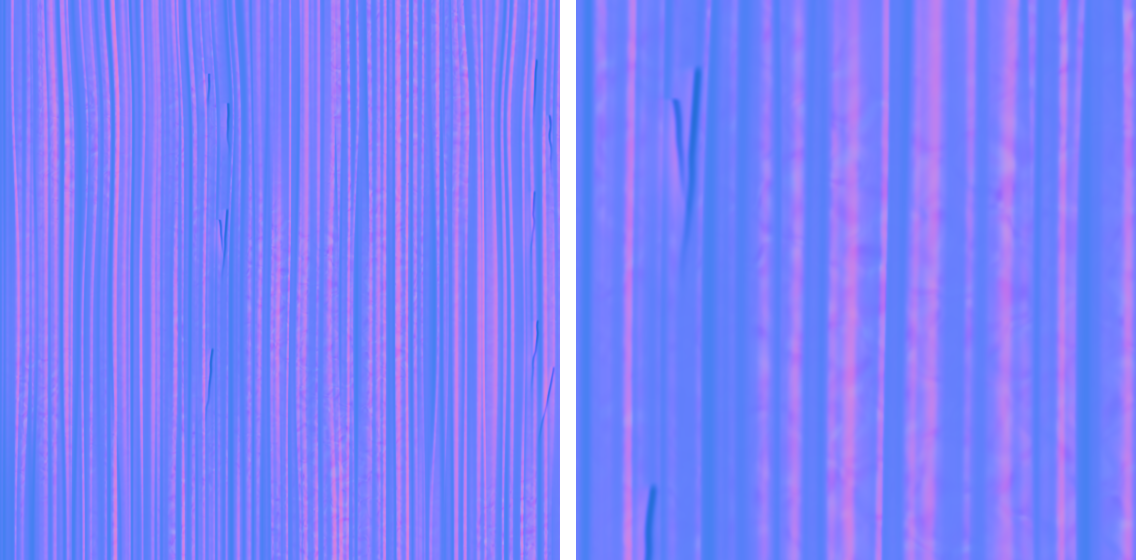
Left, the full canvas; right, a detail of the centre.
Give the GLSL for this texture map, as a WebGL 1 fragment shader.

```glsl
precision highp float;
// Tangent-space normal map of fibrous bark: long vertical strands with narrow
// right-facing flanks, wider left-facing grooves, crumpled grain and a few splits.
// Surface slopes are summed layer by layer, then normalised and packed as colour.

uniform vec2 u_resolution;

#define RIDGE_COUNT 57.0
#define GROOVE_COUNT 50.0
#define RIDGE_SLOPE 1.25
#define GROOVE_SLOPE 0.62
#define BROAD_SLOPE 0.30
#define FIBRE_SLOPE 0.42
#define BASE_TILT -0.17
#define SWAY 0.022
#define GRAIN_SLOPE 0.10
#define SPLIT_COUNT 10

float hash(vec2 p) {
  return fract(sin(dot(p, vec2(127.1, 311.7))) * 43758.5453);
}

float noise(vec2 p) {
  vec2 cell = floor(p);
  vec2 f = p - cell;
  f = f * f * f * (f * (f * 6.0 - 15.0) + 10.0);
  float low = mix(hash(cell), hash(cell + vec2(1.0, 0.0)), f.x);
  float high = mix(hash(cell + vec2(0.0, 1.0)), hash(cell + 1.0), f.x);
  return mix(low, high, f.y);
}

// Jittered upright bands, steeper on the right, swelling and fading along y
float strands(vec2 p, float count, float seed) {
  float x = p.x * count;
  float total = 0.0;
  for (int i = -2; i <= 2; i++) {
    float id = floor(x) + float(i);
    float drift = noise(vec2(id, p.y * 2.2 + seed * 9.0)) - 0.5;
    float loose = hash(vec2(id, seed + 3.0));
    float center = id + 0.5 + 0.8 * (hash(vec2(id, seed)) - 0.5) + 1.3 * loose * loose * drift;
    float width = mix(0.12, 0.27, hash(vec2(id, seed + 1.0)));
    float strength = mix(0.35, 1.0, hash(vec2(id, seed + 2.0)));
    strength *= mix(0.4, 1.15, noise(vec2(id + 50.0, p.y * 2.6 + seed)));
    float d = x - center;
    d /= width * (d > 0.0 ? 0.75 : 1.15);
    total += strength * exp(-d * d);
  }
  return total;
}

float bumps(vec2 u) {
  return noise(u) + 0.35 * noise(u * 2.1 + 4.0);
}

// Slope of small slanted crumples, by finite differences
vec2 grain(vec2 p) {
  vec2 u = vec2(p.x * 85.0 + p.y * 22.0, p.y * 62.0 - p.x * 30.0);
  u += 0.9 * vec2(noise(p * 60.0), noise(p * 60.0 + 31.0));
  const float e = 0.4;
  float here = bumps(u);
  return vec2(here - bumps(u + vec2(e, 0.0)), here - bumps(u + vec2(0.0, e))) / e;
}

// Pointed splits: a lit wedge on the left of a thin dark edge
vec2 splits(vec2 p) {
  vec2 total = vec2(0.0);
  for (int i = 0; i < SPLIT_COUNT; i++) {
    float k = float(i);
    float column = mod(k, 2.0) < 0.5 ? 0.40 : 0.955;
    vec2 center = vec2(column + 0.06 * (hash(vec2(k, 21.0)) - 0.5),
                       mix(0.25, 0.95, hash(vec2(k, 22.0))));
    float halfLength = mix(0.035, 0.08, hash(vec2(k, 23.0)));
    float lean = mix(-0.15, 0.25, hash(vec2(k, 24.0)));
    vec2 d = p - center;
    float t = d.y / halfLength;
    float edge = d.x - lean * d.y + 0.003 * (noise(vec2(k, p.y * 45.0)) - 0.5);
    float span = smoothstep(-1.0, 0.7, t) * (1.0 - smoothstep(0.9, 1.0, t));
    float side = 1.0 - smoothstep(-0.004, 0.0, edge);
    float wedge = side * exp(min(edge, 0.0) / (0.004 + 0.006 * (1.0 - min(t, 1.0))));
    float cut = exp(-pow(edge / 0.0024, 2.0));
    total += span * (vec2(0.7, 0.04) * wedge - vec2(0.75, 0.2) * cut);
  }
  return total;
}

void main() {
  vec2 p = gl_FragCoord.xy / u_resolution;

  // Bend some regions of fibre while leaving others straight
  float bend = smoothstep(0.3, 0.75, noise(vec2(p.x * 8.0 + 3.0, p.y * 0.8)));
  vec2 q = p;
  q.x += SWAY * bend * (noise(vec2(p.x * 11.0, p.y * 2.8 + 7.0)) - 0.5);

  // Strand slopes
  float ridge = strands(q, RIDGE_COUNT, 1.0);
  float groove = strands(q, GROOVE_COUNT, 11.0);
  float broad = noise(vec2(q.x * 21.0, q.y * 2.4)) - 0.5;
  float fibre = noise(vec2(q.x * 165.0, q.y * 2.0)) - 0.5;
  fibre += 0.7 * (noise(vec2(q.x * 83.0 + 9.0, q.y * 2.6)) - 0.5);
  vec2 slope = vec2(BASE_TILT, 0.0);
  slope.x += RIDGE_SLOPE * ridge - GROOVE_SLOPE * groove;
  slope.x += BROAD_SLOPE * broad + FIBRE_SLOPE * fibre;

  // Grooves flatten out instead of growing ever steeper
  slope.x /= 1.0 + 0.75 * max(-slope.x, 0.0) + 0.25 * max(slope.x, 0.0);

  // Grain gathers on the lit flanks in patches
  float patches = smoothstep(0.25, 0.8, noise(vec2(p.x * 16.0, p.y * 4.0 + 5.0)));
  float rough = mix(0.25, 1.0, patches) * smoothstep(-0.35, 0.25, slope.x);
  slope += GRAIN_SLOPE * rough * grain(q);
  slope += splits(p);

  vec3 normal = normalize(vec3(slope, 1.0));
  gl_FragColor = vec4(normal * 0.5 + 0.5, 1.0);
}
```
